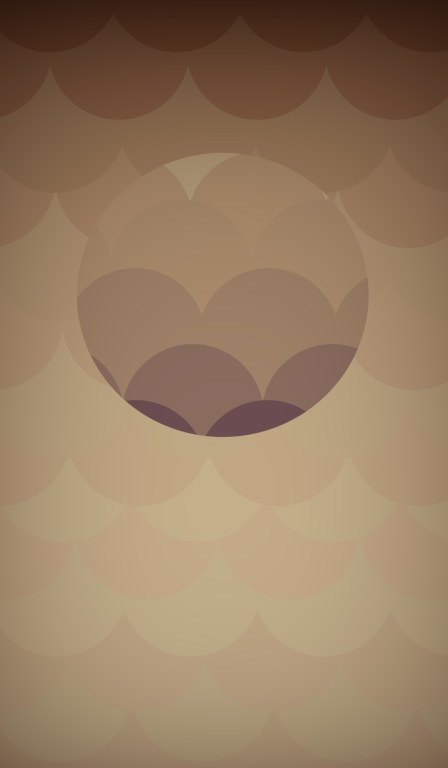
Give the GLSL for this background, as a Shadertoy shader.

```glsl
// Overlapping sepia scallops with an inset disc of inverted, plum-tinted scallops.

// Lengths are fractions of the canvas height, measured down from the top left.
const float SCALE_RADIUS = 0.0925;
const vec2 DISC_CENTER = vec2(0.290, 0.384);
const vec2 DISC_RADII = vec2(0.190, 0.185);

const vec3 UMBER = vec3(0.55, 0.36, 0.24);
const vec3 SAND = vec3(0.80, 0.73, 0.58);
const vec3 ROSE_TINT = vec3(1.0, 0.965, 0.975);
const vec3 DISC_BACK = vec3(0.76, 0.67, 0.52);
const vec3 TAN = vec3(0.72, 0.60, 0.46);
const vec3 PLUM = vec3(0.43, 0.31, 0.33);

const float ROW_FADE = 0.33;      // how fast rows turn from umber to sand
const float TOP_SHADE = 0.62;
const float TOP_REACH = 0.17;
const float BOTTOM_SHADE = 0.25;
const float BOTTOM_REACH = 0.104;
const float SIDE_SHADE = 0.19;

// Each row: first circle's x, spacing of circles, y of the outer edge.
const int ROW_COUNT = 13;
const vec3 ROWS[ROW_COUNT] = vec3[ROW_COUNT](
    vec3(0.065, 0.165, 0.068), vec3(-0.025, 0.180, 0.156),
    vec3(0.072, 0.174, 0.251), vec3(-0.020, 0.184, 0.323),
    vec3(0.078, 0.171, 0.419), vec3(-0.010, 0.183, 0.508),
    vec3(0.078, 0.182, 0.597), vec3(-0.001, 0.182, 0.659),
    vec3(0.082, 0.176, 0.706), vec3(0.006, 0.185, 0.781),
    vec3(0.074, 0.174, 0.855), vec3(0.001, 0.177, 0.926),
    vec3(0.078, 0.186, 0.992));

const int DOME_COUNT = 5;
const vec3 DOMES[DOME_COUNT] = vec3[DOME_COUNT](
    vec3(0.159, 0.177, 0.198), vec3(0.236, 0.182, 0.260),
    vec3(0.176, 0.174, 0.349), vec3(0.251, 0.182, 0.448),
    vec3(0.177, 0.171, 0.521));

// Antialiased coverage of a signed distance.
float cover(float dist) {
    float pixel = 1.0 / iResolution.y;
    return 1.0 - smoothstep(-0.75 * pixel, 0.75 * pixel, dist);
}

// Row of circles, solid behind their centers; facing is 1 down, -1 up.
float scallops(vec2 p, vec3 row, float facing) {
    float across = mod(p.x - row.x + 0.5 * row.y, row.y) - 0.5 * row.y;
    float along = max(facing * (p.y - row.z) + SCALE_RADIUS, 0.0);
    return cover(length(vec2(across, along)) - SCALE_RADIUS);
}

vec3 rowColor(int i) {
    vec3 color = mix(SAND, UMBER, exp(-ROW_FADE * float(i)));
    return i % 2 == 1 ? color * ROSE_TINT : color;
}

// Hanging rows, painted from the lowest to the topmost.
vec3 backdrop(vec2 p) {
    vec3 color = rowColor(ROW_COUNT) * 0.94;
    for (int i = ROW_COUNT - 1; i >= 0; i--) {
        // Lower rows dim a little again.
        float dim = 1.0 - 0.06 * smoothstep(8.0, 13.0, float(i));
        color = mix(color, rowColor(i) * dim, scallops(p, ROWS[i], 1.0));
    }
    return color;
}

// Rising rows, painted from the back to the front.
vec3 discScene(vec2 p) {
    vec3 color = DISC_BACK;
    for (int i = 0; i < DOME_COUNT; i++) {
        float depth = float(i) / float(DOME_COUNT - 1);
        vec3 dome = mix(TAN, PLUM, depth * depth);
        color = mix(color, dome, scallops(p, DOMES[i], -1.0));
    }
    return color;
}

float vignette(vec2 p, float side) {
    float top = 1.0 - TOP_SHADE * exp(-p.y / TOP_REACH);
    float bottom = 1.0 - BOTTOM_SHADE * exp((p.y - 1.0) / BOTTOM_REACH);
    return top * bottom * (1.0 - SIDE_SHADE * pow(side, 2.5));
}

void mainImage(out vec4 fragColor, in vec2 fragCoord) {
    vec2 p = vec2(fragCoord.x, iResolution.y - fragCoord.y) / iResolution.y;
    float side = abs(2.0 * fragCoord.x / iResolution.x - 1.0);

    float discDist = (length((p - DISC_CENTER) / DISC_RADII) - 1.0) * DISC_RADII.y;
    vec3 color = mix(backdrop(p), discScene(p), cover(discDist));

    // Deep shade shifts toward red-brown.
    float light = vignette(p, side);
    color *= pow(vec3(light), vec3(0.97, 1.12, 1.2));
    fragColor = vec4(color, 1.0);
}
```
